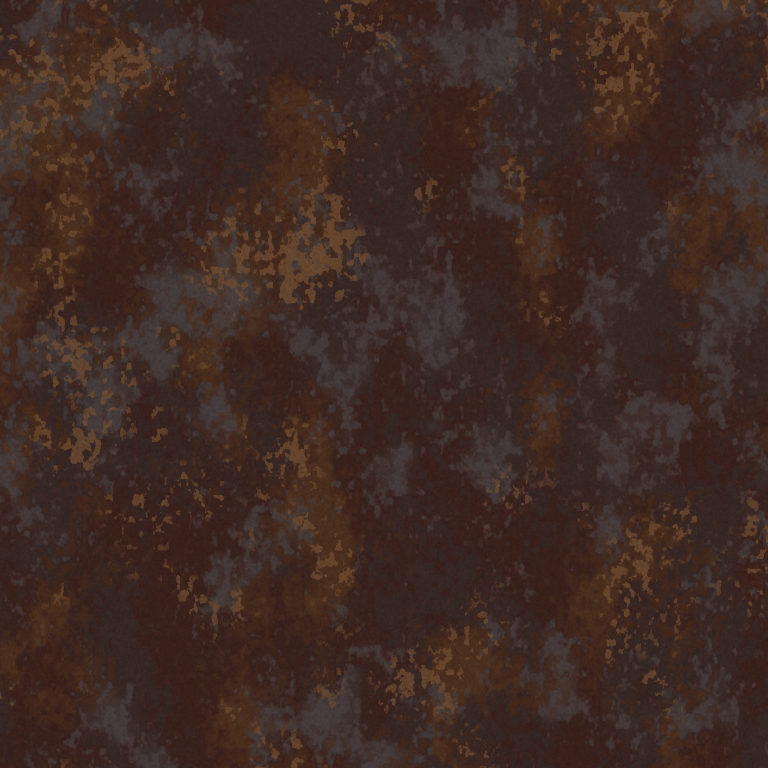
A WebGL 2 fragment shader for this texture:

```glsl
#version 300 es
precision highp float;

uniform vec2 u_resolution;
out vec4 fragColor;

// Palette
const vec3 UMBER  = vec3(0.208, 0.150, 0.141);
const vec3 MAROON = vec3(0.222, 0.126, 0.106);
const vec3 RUST   = vec3(0.262, 0.150, 0.102);
const vec3 BROWN  = vec3(0.296, 0.184, 0.116);
const vec3 SLATE  = vec3(0.278, 0.247, 0.247);
const vec3 OCHRE  = vec3(0.430, 0.295, 0.190);

// Feature sizes, in cells per canvas height
const vec2  BASE_SCALE   = vec2(12.0, 7.0);
const vec2  RUST_SCALE   = vec2(10.0, 7.0);
const vec2  SLATE_SCALE  = vec2(14.0, 13.0);
const vec2  OCHRE_SCALE  = vec2(11.0, 9.0);
const vec2  SPECK_SCALE  = vec2(118.0, 92.0);
const vec2  FLAKE_SCALE  = vec2(125.0, 105.0);
const float GRAIN_SCALE  = 400.0;

// Strengths
const float WARP_AMOUNT  = 0.035;
const float SPECK_AMOUNT = 0.95;
const float FLAKE_AMOUNT = 0.90;
const float GRAIN_AMOUNT = 0.14;

// Integer hash of a lattice cell, 0 to 1
float hash(vec2 cell) {
    uvec2 q = uvec2(ivec2(cell)) * uvec2(1597u, 3571u);
    uint n = (q.x ^ (q.y << 7)) * 747796u + q.y * 9277u + 2891u;
    n = (n ^ (n >> 15)) * 739391u;
    n = (n ^ (n >> 13)) * 972663u;
    n ^= n >> 16;
    return float(n & 65535u) / 65535.0;
}

float valueNoise(vec2 p) {
    vec2 cell = floor(p);
    vec2 f = p - cell;
    f = f * f * (3.0 - 2.0 * f);
    float low  = mix(hash(cell), hash(cell + vec2(1, 0)), f.x);
    float high = mix(hash(cell + vec2(0, 1)), hash(cell + vec2(1, 1)), f.x);
    return mix(low, high, f.y);
}

// Octaves normalised to 0..1, slightly turned at each step
float fbm(vec2 p, int octaves) {
    const mat2 TURN = mat2(1.96, 0.40, -0.40, 1.96);
    float sum = 0.0;
    float total = 0.0;
    float weight = 0.5;
    for (int i = 0; i < octaves; i++) {
        sum += weight * valueNoise(p);
        total += weight;
        p = TURN * p + 17.3;
        weight *= 0.5;
    }
    return sum / total;
}

void main() {
    vec2 uv = gl_FragCoord.xy / u_resolution.y;

    // Ragged outlines for the large patches
    vec2 bend = vec2(fbm(uv * 16.0 + 3.1, 4), fbm(uv * 16.0 + 41.7, 4)) - 0.5;
    vec2 warped = uv + WARP_AMOUNT * bend;

    // Fine mottling that breaks up each layer
    float speck = SPECK_AMOUNT * (fbm(uv * SPECK_SCALE + 11.0, 3) - 0.5);
    float flake = FLAKE_AMOUNT * (fbm(uv * FLAKE_SCALE + 83.0, 3) - 0.5);

    // Dark ground with upright drifts of maroon
    float ground = fbm(warped * BASE_SCALE + 29.0, 4);
    vec3 color = mix(UMBER, MAROON, smoothstep(0.40, 0.63, ground + 0.7 * speck));

    // Speckled rust with smoother brown cores
    float rust = fbm(warped * RUST_SCALE + 57.0, 4);
    color = mix(color, RUST, 0.90 * smoothstep(0.54, 0.74, rust - 0.7 * speck));
    color = mix(color, BROWN, 0.90 * smoothstep(0.62, 0.76, rust + 0.3 * flake));

    // Cloudy slate stains, grainy at the rim
    float slate = fbm(warped * SLATE_SCALE + 101.0, 4);
    color = mix(color, SLATE, 0.75 * smoothstep(0.56, 0.86, slate + speck));
    color = mix(color, SLATE, 0.45 * smoothstep(0.58, 0.78, slate));

    // Crisp ochre flakes, gathered near the rust
    float ochre = mix(fbm(warped * OCHRE_SCALE + 139.0, 4), rust, 0.4);
    float cluster = smoothstep(0.51, 0.62, ochre);
    color = mix(color, OCHRE, 0.75 * cluster * smoothstep(0.68, 0.78, ochre + flake));

    // Fine grain over everything
    float grain = valueNoise(uv * GRAIN_SCALE + 7.0) - 0.5;
    color *= 1.0 + GRAIN_AMOUNT * grain;

    fragColor = vec4(color, 1.0);
}
```
